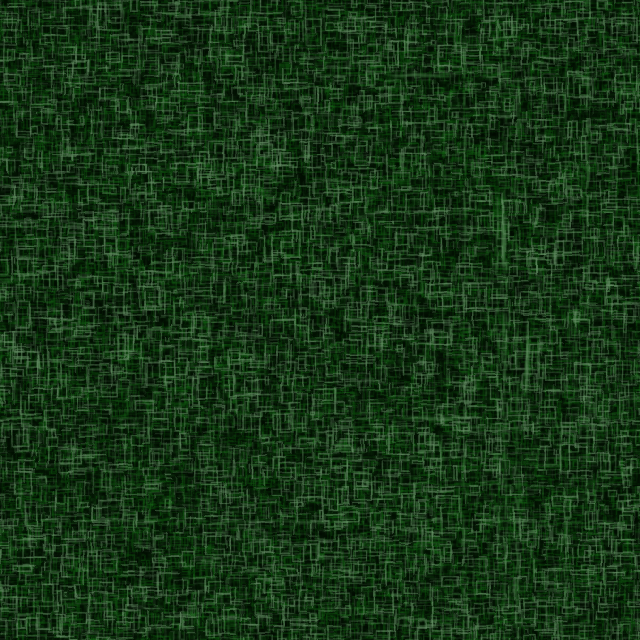
Give the GLSL for this texture, as a Shadertoy shader.

```glsl
const vec3 BASE = vec3(0.004, 0.055, 0.004);
const vec3 HAZE = vec3(0.03, 0.09, 0.03);     // soft green between threads
const vec3 GREEN = vec3(0.03, 0.20, 0.03);
const vec3 PALE = vec3(0.39, 0.55, 0.39);
const float PALE_COVER = 0.75;
const float LINE = 0.0021;        // thread width
const float JOG = 0.0013;         // sideways steps in the threads
const float JOG_CELLS = 75.0;
const float MOTTLE = 0.45;        // strength of light and dark patches
const float GRAIN = 0.5;
const int STREAKS = 12;           // long threads per direction

vec4 hash4(vec2 p) {
    vec4 q = fract(p.xyxy * vec4(0.1031, 0.1030, 0.0973, 0.1099));
    q += dot(q, q.wzxy + 33.33);
    return fract((q.xxyz + q.yzzw) * q.zywx);
}

float noise(vec2 p) {
    vec2 i = floor(p), f = fract(p);
    f = f * f * (3.0 - 2.0 * f);
    float low = mix(hash4(i).x, hash4(i + vec2(1, 0)).x, f.x);
    float high = mix(hash4(i + vec2(0, 1)).x, hash4(i + vec2(1, 1)).x, f.x);
    return mix(low, high, f.y);
}

float thread(float dist, float width) {
    return 1.0 - smoothstep(0.0, width, abs(dist));
}

// Overlapping rectangle outlines; each has its own strength, varied by side
float outlines(vec2 p, float size, float seed, float width) {
    vec2 cell = floor(p / size);
    float sum = 0.0;
    for (int y = -1; y <= 1; y++)
    for (int x = -1; x <= 1; x++) {
        vec2 id = cell + vec2(x, y);
        vec4 place = hash4(id + seed);
        vec4 sides = hash4(id + seed + 57.3);
        float whole = hash4(id + seed + 23.7).y;
        vec2 d = p - (id + place.xy) * size;
        vec2 q = abs(d) - mix(vec2(0.12), vec2(0.88), place.zw) * size;
        vec2 pair = q.x > q.y ? sides.xy : sides.zw;
        float along = q.x > q.y ? d.x : d.y;
        float side = along > 0.0 ? pair.x : pair.y;
        float strength = smoothstep(0.28, 0.95, 0.5 * (whole + side));
        sum += strength * thread(max(q.x, q.y), width);
    }
    return sum;
}

// Long broken threads running along y; the first two also have a bright span
float streaks(vec2 p, float seed, float width) {
    float sum = 0.0;
    for (int i = 0; i < STREAKS; i++) {
        vec4 h = hash4(vec2(float(i) * 17.1 + 3.0, seed));
        float wander = 0.003 * (noise(vec2(p.y * 40.0, h.z * 90.0)) - 0.5);
        float dist = p.x - h.x + wander;
        float broken = smoothstep(0.25, 0.75, noise(vec2(p.y * 70.0, h.w * 70.0)));
        float spread = smoothstep(0.3, 0.75, noise(vec2(p.y * 6.0, h.y * 50.0)));
        sum += 0.6 * broken * spread * thread(dist, width * 1.5);
        if (i < 2) {
            float span = 1.0 - smoothstep(0.01, 0.07, abs(p.y - h.y));
            float fray = noise(vec2(p.x * 330.0, p.y * 50.0));
            sum += span * (0.9 * thread(dist, width * 1.6) + fray * thread(dist, 0.006));
        }
    }
    return sum;
}

void mainImage(out vec4 fragColor, in vec2 fragCoord) {
    vec2 uv = fragCoord / iResolution.y;
    float width = max(LINE, 1.0 / iResolution.y);
    vec2 p = uv + JOG * (hash4(floor(uv * JOG_CELLS) + 11.0).xy - 0.5);

    // Dense green weave below a sparser pale one
    float green = outlines(p, 0.011, 13.0, width) + outlines(p.yx, 0.019, 141.0, width);
    float pale = outlines(p, 0.015, 271.0, width) + outlines(p.yx, 0.024, 389.0, width);

    // Patches, drawn out along both axes, and fine grain
    float patches = 0.4 * noise(uv * 42.0) + 0.3 * noise(uv * vec2(20.0, 100.0) + 40.0)
                  + 0.3 * noise(uv * vec2(100.0, 20.0) + 80.0);
    float light = 1.0 + MOTTLE * 2.0 * (patches - 0.5);
    float grain = 1.0 + GRAIN * (noise(uv * 380.0) - 0.5);
    float haze = noise(uv * 210.0 + 17.0);

    float lengthwise = streaks(uv, 5.0, width);
    float crosswise = streaks(uv.yx, 29.0, width) * 0.6;
    float longThreads = lengthwise + crosswise;

    float greenCover = 1.0 - exp(-green * light * grain - longThreads);
    float paleCover = 1.0 - exp(-PALE_COVER * (pale * light * grain + 0.7 * longThreads));
    vec3 ground = BASE * light + HAZE * haze * haze * light + GREEN * greenCover;
    vec3 color = mix(ground, PALE, paleCover);
    fragColor = vec4(clamp(color, 0.0, 1.0), 1.0);
}
```
